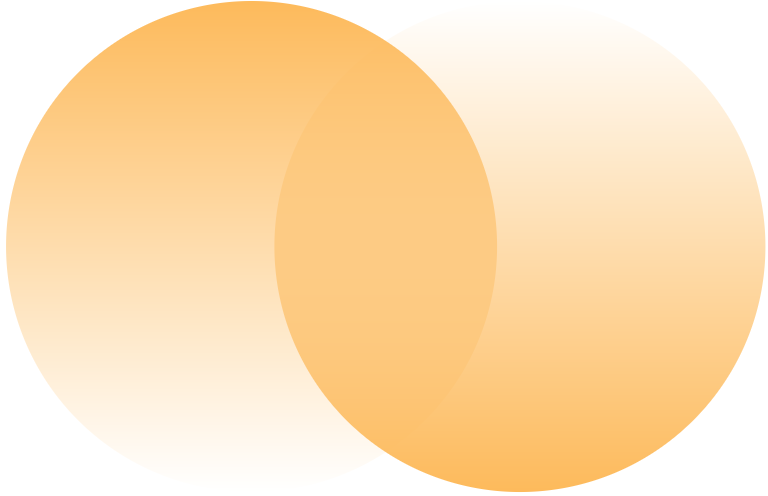
A Shadertoy shader for this background:

```glsl
// Two overlapping amber discs on white, each fading vertically to clear:
// the left one is solid at its top, the right one solid at its bottom.
// Both are circle distance fields, blended over one another.

// Antialiased coverage of a disc, one pixel wide at its rim.
float disc(vec2 p, vec2 center, float radius) {
    float pixel = 1.0 / iResolution.y;
    return clamp(0.5 - (length(p - center) - radius) / pixel, 0.0, 1.0);
}

void mainImage(out vec4 fragColor, in vec2 fragCoord) {
    // Canvas units: height is 1, x is centered on the canvas.
    vec2 p = (fragCoord - 0.5 * iResolution.xy) / iResolution.y;

    const float radius = 0.495;
    const vec2 leftCenter = vec2(-0.267, 0.003);
    const vec2 rightCenter = vec2(0.274, 0.003);
    const vec3 amber = vec3(0.992, 0.729, 0.358);

    // Height within the discs, 0 at the bottom and 1 at the top.
    float rise = clamp(0.5 + 0.5 * (p.y - leftCenter.y) / radius, 0.0, 1.0);

    // Opposed fades, the right disc laid over the left.
    vec3 color = vec3(1.0);
    color = mix(color, amber, disc(p, leftCenter, radius) * rise);
    color = mix(color, amber, disc(p, rightCenter, radius) * (1.0 - rise));

    fragColor = vec4(color, 1.0);
}
```
